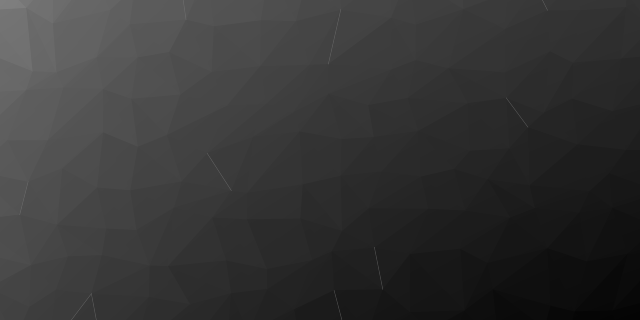
Give the GLSL for this background, as a Shadertoy shader.

```glsl
// Low-poly mesh of flat grey facets, fading from a light top left to a black lower right.

const vec2 GRID = vec2(16.0, 8.0);

float hash21(vec2 p) {
    vec3 q = fract(p.xyx * 0.1031);
    q += dot(q, q.yzx + 33.33);
    return fract((q.x + q.y) * q.z);
}

// Jittered mesh vertex of a grid cell
vec2 vertexAt(vec2 cell) {
    vec2 random = vec2(hash21(cell + 17.3), hash21(cell + 71.9));
    return cell + 0.5 + 0.66 * (random - 0.5);
}

float cross2(vec2 a, vec2 b) {
    return a.x * b.y - a.y * b.x;
}

float signedArea(vec2 a, vec2 b, vec2 c) {
    return cross2(b - a, c - a);
}

// Signed distance to the line through a and b, positive on its left
float sideDistance(vec2 p, vec2 a, vec2 b) {
    return cross2(b - a, p - a) / length(b - a);
}

float segmentDistance(vec2 p, vec2 a, vec2 b) {
    vec2 ab = b - a;
    return length(p - a - ab * clamp(dot(p - a, ab) / dot(ab, ab), 0.0, 1.0));
}

// Smooth grey backdrop sampled by the facets
float backdrop(vec2 uv) {
    float grey = mix(mix(0.26, 0.013, uv.x), mix(0.435, 0.2, uv.x), uv.y);
    grey -= 0.12 * uv.x * (1.0 - uv.x);
    return grey + 0.07 * exp(-6.0 * length((uv - vec2(0.0, 1.0)) * vec2(2.0, 1.0)));
}

// Adds a facet to sum (grey * coverage, coverage) and a rare bright seam
void addFacet(vec2 p, vec2 a, vec2 b, vec2 c, vec2 id, float pixel,
              inout vec2 sum, inout float seam) {
    float facing = sign(signedArea(a, b, c));
    float inside = min(facing * sideDistance(p, a, b),
                   min(facing * sideDistance(p, b, c), facing * sideDistance(p, c, a)));
    float coverage = smoothstep(-0.6 * pixel, 0.6 * pixel, inside);
    float facetGrey = backdrop((a + b + c) / 3.0 / GRID) + 0.008 * (hash21(id + 5.7) - 0.5);
    float grey = mix(backdrop(p / GRID), facetGrey, 0.8);
    sum += coverage * vec2(grey, 1.0);

    if (hash21(id + 43.1) < 0.025) {
        float line = 1.0 - smoothstep(0.0, 0.008 + 0.5 * pixel, segmentDistance(p, c, a));
        seam = max(seam, line);
    }
}

void mainImage(out vec4 fragColor, in vec2 fragCoord) {
    vec2 uv = fragCoord / iResolution.xy;
    vec2 p = uv * GRID;
    float pixel = GRID.y / iResolution.y;
    vec2 sum = 0.001 * vec2(backdrop(uv), 1.0);
    float seam = 0.0;

    // Quads that can reach this point, each split into two facets
    for (int y = -1; y <= 0; y++) {
        for (int x = -1; x <= 0; x++) {
            vec2 cell = floor(p) + vec2(x, y);
            vec2 a = vertexAt(cell);
            vec2 b = vertexAt(cell + vec2(1.0, 0.0));
            vec2 c = vertexAt(cell + vec2(1.0, 1.0));
            vec2 d = vertexAt(cell + vec2(0.0, 1.0));

            // Take the diagonal that leaves the larger smallest facet
            float splitAC = min(signedArea(a, b, c), signedArea(a, c, d));
            float splitBD = min(signedArea(a, b, d), signedArea(b, c, d));
            if (splitAC > splitBD) {
                addFacet(p, a, b, c, cell, pixel, sum, seam);
                addFacet(p, a, c, d, cell + 0.5, pixel, sum, seam);
            } else {
                addFacet(p, a, b, d, cell, pixel, sum, seam);
                addFacet(p, b, c, d, cell + 0.5, pixel, sum, seam);
            }
        }
    }

    float grey = max(sum.x / sum.y, 0.0);
    fragColor = vec4(vec3(mix(grey, 0.5, 0.35 * seam)), 1.0);
}
```
